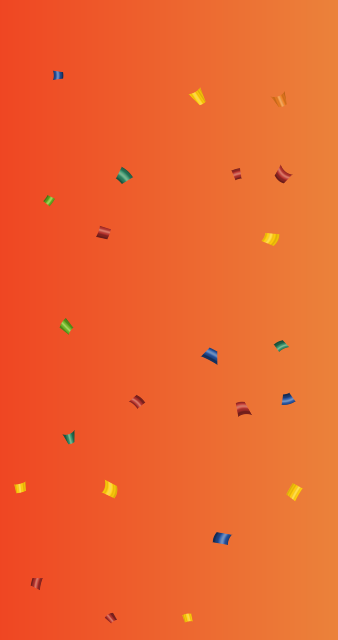
This background is drawn by a Shadertoy shader. Its source:

```glsl
// Sparse metallic confetti over a smooth red-to-orange horizontal gradient.
// A jittered grid holds at most one piece per cell; each is a tapered, bent
// quad with hashed size, angle and colour, shaded by a glossy band.

#define CELL 0.25             // grid pitch, in canvas widths
#define DENSITY 0.82          // share of cells that hold a piece
#define JITTER 0.185          // range of the offset inside a cell
#define SIZE_MIN 0.0135       // half size of the smallest piece
#define SIZE_MAX 0.0215       // half size of the largest piece
#define GLOSS 0.34            // strength of the bright band
#define LEFT_COLOR vec3(0.938, 0.275, 0.135)
#define RIGHT_COLOR vec3(0.922, 0.510, 0.230)

// rgb = foil colour, a = how far it darkens toward its edges
const vec4 FOILS[6] = vec4[6](
    vec4(0.16, 0.36, 0.70, 0.50),   // blue
    vec4(0.20, 0.58, 0.43, 0.45),   // teal
    vec4(1.00, 0.79, 0.04, 0.10),   // yellow
    vec4(0.76, 0.20, 0.18, 0.42),   // red
    vec4(0.92, 0.48, 0.12, 0.14),   // orange
    vec4(0.44, 0.74, 0.14, 0.35));  // lime

// Integer hash: four values in 0..1 for a cell and a seed
vec4 hash4(vec2 cell, uint seed) {
    uvec2 c = uvec2(ivec2(cell) + 64);
    uint n = c.x * 1597u + c.y * 51749u + seed * 7919u;
    vec4 r;
    for (int i = 0; i < 4; i++) {
        n = n * 747796405u + 2891336453u;
        uint w = ((n >> ((n >> 28) + 4u)) ^ n) * 277803737u;
        w ^= w >> 22;
        r[i] = float(w & 65535u) / 65536.0;
    }
    return r;
}

mat2 rotation(float a) {
    float c = cos(a), s = sin(a);
    return mat2(c, -s, s, c);
}

// Approximate distance to a quad narrowing upward by the given taper
float taperedQuad(vec2 p, vec2 halfSize, float taper) {
    float slope = taper * halfSize.x / halfSize.y;
    float side = (abs(p.x) - halfSize.x + slope * p.y) / sqrt(1.0 + slope * slope);
    return max(side, abs(p.y) - halfSize.y);
}

// Foil shading along t in -1..1: dark rims, one bright streak, fine ribs
vec3 foilColor(vec4 foil, float t, float streak) {
    float rim = smoothstep(0.1, 1.1, abs(t - streak));
    float band = exp(-14.0 * (t - streak) * (t - streak));
    float ribs = 0.04 * sin(13.0 * t);
    vec3 col = foil.rgb * (1.0 - foil.a * rim + ribs);
    return mix(col, vec3(1.0, 0.97, 0.82), GLOSS * band);
}

void mainImage(out vec4 fragColor, in vec2 fragCoord) {
    vec2 uv = fragCoord / iResolution.x;
    float pixel = 1.0 / iResolution.x;

    // Background
    vec3 col = mix(LEFT_COLOR, RIGHT_COLOR, uv.x);

    // One piece per cell
    vec2 cell = floor(uv / CELL);
    vec4 place = hash4(cell, 3u);
    vec4 form = hash4(cell, 11u);
    vec4 look = hash4(cell, 29u);

    vec2 center = (cell + 0.5) * CELL + (place.xy - 0.5) * JITTER;
    vec2 p = rotation(6.2832 * place.w) * (uv - center);

    // Size, proportion, shear and bend
    float size = mix(SIZE_MIN, SIZE_MAX, form.x);
    vec2 halfSize = size * vec2(mix(0.75, 1.0, form.y), mix(1.05, 0.8, form.y));
    float taper = 0.42 * form.z * form.z;
    p.x += (form.w - 0.5) * 0.5 * p.y;
    p.y += (look.z - 0.5) * 0.6 * p.x * p.x / size;

    float d = taperedQuad(p, halfSize, taper);
    float cover = smoothstep(0.6 * pixel, -0.6 * pixel, d) * step(place.z, DENSITY);

    // The streak runs along or across the piece
    float t = look.y < 0.5 ? p.x / halfSize.x : p.y / halfSize.y;
    vec4 foil = FOILS[int(look.x * 6.0)];
    col = mix(col, foilColor(foil, t, (look.w - 0.5) * 0.7), cover);

    fragColor = vec4(clamp(col, 0.0, 1.0), 1.0);
}
```
